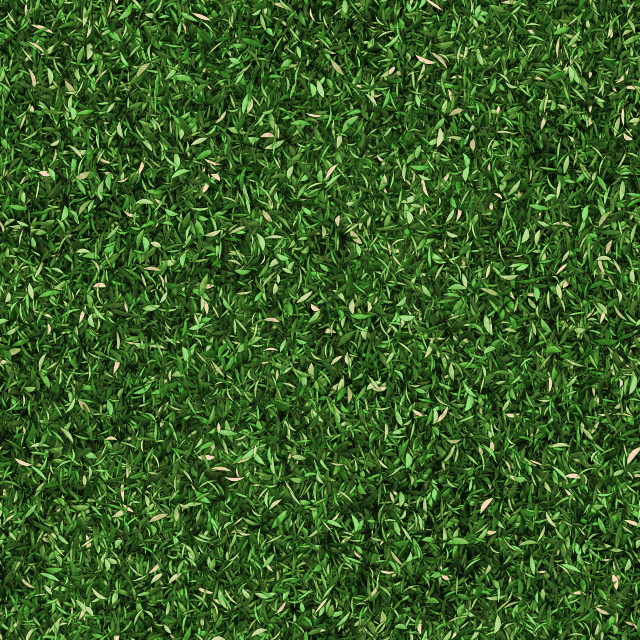
This texture is drawn by a Shadertoy shader. Its source:

```glsl
// Dense mown lawn: short crossing grass blades with dark gaps and pale straw, tiling.

#define LAYERS 15
#define CELLS 36.0        // blade cells across the canvas in the coarsest layer
#define LENGTH_MIN 0.35   // blade half length, in cells
#define LENGTH_MAX 0.76
#define WIDTH_MIN 0.06    // blade half width, in cells
#define WIDTH_MAX 0.20
#define SHADOW 0.36
#define STRAW_SHARE 0.08
#define CONTRAST 1.25
#define BRIGHTNESS 0.54
#define GRAIN 0.16
#define MOTTLE 0.16

const float PI = 3.14159;

float hash(vec2 p) {
    return fract(sin(dot(p, vec2(127.1, 311.7))) * 43758.5453);
}

vec4 hash4(vec2 p) {
    return vec4(hash(p), hash(p + 19.7), hash(p + 41.3), hash(p + 73.9));
}

// Value noise that wraps after a whole number of repeats
float wrapNoise(vec2 uv, float repeats) {
    vec2 p = uv * repeats;
    vec2 cell = floor(p), f = fract(p);
    f = f * f * (3.0 - 2.0 * f);
    vec2 lo = mod(cell + 0.5, repeats), hi = mod(cell + 1.5, repeats);
    return mix(mix(hash(lo), hash(vec2(hi.x, lo.y)), f.x),
               mix(hash(vec2(lo.x, hi.y)), hash(hi), f.x), f.y);
}

// Tone 0..1 to colour, each stop placed by its share of the lawn
vec3 grassRamp(float tone) {
    vec3 c = mix(vec3(0.03, 0.06, 0.02), vec3(0.07, 0.12, 0.05), smoothstep(-0.05, 0.06, tone));
    c = mix(c, vec3(0.15, 0.26, 0.09), clamp((tone - 0.06) / 0.16, 0.0, 1.0));
    c = mix(c, vec3(0.24, 0.40, 0.15), clamp((tone - 0.22) / 0.25, 0.0, 1.0));
    c = mix(c, vec3(0.33, 0.54, 0.20), clamp((tone - 0.47) / 0.25, 0.0, 1.0));
    c = mix(c, vec3(0.49, 0.75, 0.32), clamp((tone - 0.72) / 0.17, 0.0, 1.0));
    c = mix(c, vec3(0.61, 0.73, 0.45), clamp((tone - 0.89) / 0.09, 0.0, 1.0));
    return mix(c, vec3(0.80, 0.86, 0.64), clamp((tone - 0.98) / 0.25, 0.0, 1.0));
}

// Paints one blade over lawn = (tone, warmth); d is the offset from its centre in cells
void paintBlade(inout vec2 lawn, vec2 d, vec2 seed, float depth, float soft) {
    vec4 shape = hash4(seed + 5.3);
    vec4 look = hash4(seed + 111.1);

    // Directions lean slightly towards the vertical
    float angle = 2.0 * PI * shape.x;
    angle += 0.18 * sin(2.0 * angle);
    vec2 axis = vec2(cos(angle), sin(angle));
    vec2 q = vec2(dot(d, axis), dot(d, vec2(-axis.y, axis.x)));

    // Curved, tapering outline
    float halfLength = mix(LENGTH_MIN, LENGTH_MAX, shape.y);
    float halfWidth = mix(WIDTH_MIN, WIDTH_MAX, shape.z * shape.z);
    float s = q.x / halfLength;
    q.y += (shape.w - 0.5) * 0.36 * (s * s - 0.4);
    float dist = max(abs(q.y) - halfWidth * (1.0 - s * s), abs(q.x) - halfLength);
    float cover = smoothstep(soft, -soft, dist);

    // Lit side, darker root, pale straw
    float straw = step(1.0 - STRAW_SHARE, look.y);
    float side = clamp(q.y / halfWidth, -1.0, 1.0) * sign(axis.x);
    float tone = mix(0.12, 1.10, look.x) * mix(0.5, 1.0, depth);
    tone += 0.10 * side + 0.10 * s;
    tone = mix(tone, 0.75 + 0.40 * depth * look.z, straw);
    float warmth = mix(0.75 * look.w, 1.0, straw);

    lawn.x *= 1.0 - SHADOW * smoothstep(0.14, 0.0, dist);
    lawn = mix(lawn, vec2(tone, warmth), cover);
}

void mainImage(out vec4 fragColor, in vec2 fragCoord) {
    vec2 uv = fragCoord / iResolution.xy;
    vec2 lawn = vec2(0.12, 0.6);

    // Layers of blades from the soil up
    for (int i = 0; i < LAYERS; i++) {
        float layer = float(i);
        float count = CELLS + mod(layer * 7.0, 13.0);
        float soft = 0.65 * count / iResolution.y;
        vec2 p = (uv + vec2(hash(vec2(layer, 3.1)), hash(vec2(layer, 8.7)))) * count;
        vec2 home = floor(p);
        for (int y = -1; y <= 1; y++) {
            for (int x = -1; x <= 1; x++) {
                vec2 cell = home + vec2(x, y);
                vec2 seed = mod(cell + 0.5, count) + layer * 57.0;
                vec2 centre = cell + vec2(hash(seed), hash(seed + 31.7));
                paintBlade(lawn, p - centre, seed, layer / float(LAYERS - 1), soft);
            }
        }
    }

    // Fine grain, broad clumps and contrast
    float tone = lawn.x + GRAIN * (wrapNoise(uv, 230.0) - 0.5);
    tone += MOTTLE * (0.5 * wrapNoise(uv, 9.0) + 0.5 * wrapNoise(uv, 26.0) - 0.5);
    tone = BRIGHTNESS + CONTRAST * (tone - 0.47);

    // Cool fresh green to warm dry green
    vec3 tint = mix(vec3(0.72, 1.02, 0.76), vec3(1.24, 0.98, 1.16), lawn.y);
    fragColor = vec4(clamp(grassRamp(tone) * tint, 0.0, 1.0), 1.0);
}
```
